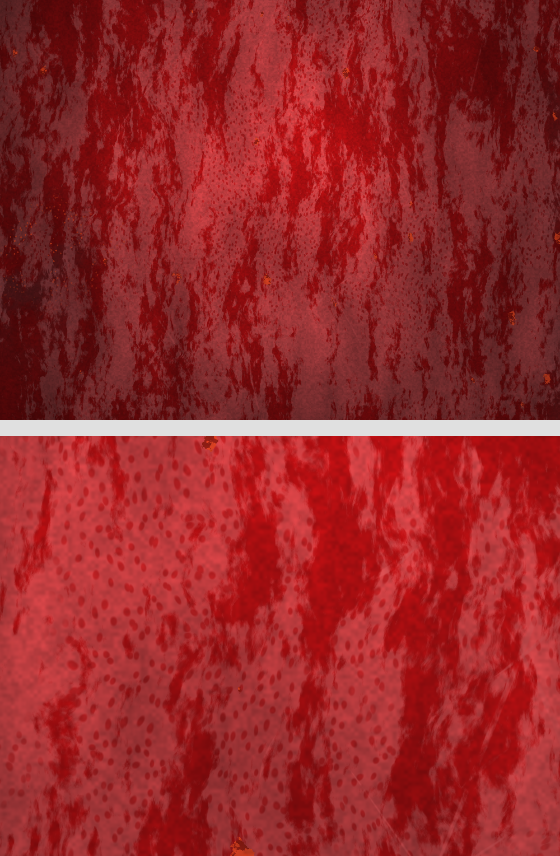
Top, the full canvas; bottom, a detail of the centre.
This texture is drawn by a Shadertoy shader. Its source:

```glsl
#define SMUDGES 54
#define SCRATCHES 34
#define CHIPS 26
#define GRAIN 0.13
#define COAT_RED vec3(0.61, 0.05, 0.06)
#define FILM_WARM vec3(0.71, 0.22, 0.23)
#define FILM_DUSTY vec3(0.74, 0.29, 0.30)
#define RUST_ORANGE vec3(0.84, 0.25, 0.11)
#define RUST_DARK vec3(0.42, 0.05, 0.03)
#define GRIME vec3(0.27, 0.13, 0.14)

float hash(vec2 p) {
    vec3 q = fract(vec3(p.xyx) * 0.1031);
    q += dot(q, q.yzx + 33.33);
    return fract((q.x + q.y) * q.z);
}

vec4 hash4(float n) {
    return vec4(hash(vec2(n, 1.0)), hash(vec2(n, 17.0)),
                hash(vec2(n, 43.0)), hash(vec2(n, 71.0)));
}

float noise(vec2 p) {
    vec2 i = floor(p), f = fract(p);
    f = f * f * (3.0 - 2.0 * f);
    return mix(mix(hash(i), hash(i + vec2(1, 0)), f.x),
               mix(hash(i + vec2(0, 1)), hash(i + vec2(1, 1)), f.x), f.y);
}

// Layered noise centred on zero
float layers(vec2 p) {
    float sum = 0.0, amp = 0.5;
    for (int i = 0; i < 5; i++) {
        sum += amp * (noise(p) - 0.5);
        p = p * 2.03 + vec2(17.3, 9.1);
        amp *= 0.55;
    }
    return sum;
}

// Distance to the nearest scattered cell point
float cells(vec2 p) {
    vec2 i = floor(p);
    float nearest = 2.0;
    for (int y = -1; y <= 1; y++)
        for (int x = -1; x <= 1; x++) {
            vec2 c = i + vec2(x, y);
            vec2 site = c + vec2(hash(c), hash(c + 57.0));
            nearest = min(nearest, length(p - site));
        }
    return nearest;
}

// Tapered, slightly bent stroke
float stroke(vec2 d, float angle, float halfLen, float width, float bend, float soft) {
    vec2 axis = vec2(cos(angle), sin(angle));
    float t = dot(d, axis) / halfLen;
    float across = dot(d, vec2(-axis.y, axis.x)) + bend * halfLen * t * t;
    float taper = max(0.0, 1.0 - t * t);
    return (1.0 - smoothstep(-soft, soft, abs(across) - width * taper))
           * smoothstep(0.0, 0.3, taper);
}

void mainImage(out vec4 fragColor, in vec2 fragCoord) {
    vec2 uv = fragCoord / iResolution.xy;
    vec2 p = fragCoord / iResolution.y;
    float aspect = iResolution.x / iResolution.y;
    float pixel = 1.0 / iResolution.y;

    // Streaked wear, running mostly downwards
    vec2 warp = vec2(layers(p * 5.0), layers(p * 5.0 + 31.0));
    vec2 q = p + 0.06 * warp;
    float grit = layers(q * vec2(125.0, 55.0) + 7.0);
    float wear = 1.0 * layers(q * vec2(8.0, 3.5))
               + 1.35 * layers(q * vec2(34.0, 7.0) + 53.0)
               + 1.0 * grit
               + 0.35 * layers(p * vec2(9.0, 80.0) + 90.0) * smoothstep(0.5, 0.0, uv.y);
    wear += 0.17 * smoothstep(0.0, 0.45, uv.x) - 0.12;

    // Broad rubbed smudges
    vec2 rough = p + 0.02 * warp + 0.004 * grit;
    for (int i = 0; i < SMUDGES; i++) {
        vec4 r = hash4(float(i) + 3.0);
        vec4 s = hash4(float(i) + 203.0);
        float mark = stroke(rough - r.xy * vec2(aspect, 1.0), 1.5 + 0.7 * (r.z - 0.5),
                            0.03 + 0.1 * r.w, 0.003 + 0.011 * s.x, s.y - 0.5, 0.005);
        wear += 0.2 * mark * s.z;
    }
    float film = smoothstep(-0.16, 0.18, wear);

    // Small pits through the film
    float pits = 1.0 - smoothstep(0.13, 0.3, cells(q * vec2(95.0, 62.0)));
    film *= 1.0 - 0.65 * pits * smoothstep(-0.08, 0.12, layers(p * 7.0 + 12.0));

    // Glow near the centre, falling off to the rim
    vec2 away = (uv - vec2(0.47, 0.62)) * vec2(1.1, 0.8);
    float glow = exp(-6.0 * dot(away, away));
    float light = 0.5 + 0.58 * glow - 0.09 * smoothstep(0.25, 0.0, uv.x);
    vec3 color = mix(COAT_RED, mix(FILM_DUSTY, FILM_WARM, glow), film);
    color *= 1.0 + 0.5 * layers(q * vec2(14.0, 5.0) + 71.0);
    color *= light;

    // Grey grime at the lower left and along the right rim
    vec2 stain = (uv - vec2(0.04, 0.35)) * vec2(1.3, 1.0);
    float dirt = exp(-40.0 * dot(stain, stain)) + 0.6 * smoothstep(0.95, 1.0, uv.x);
    color = mix(color, GRIME * (0.8 + 0.7 * film),
                0.6 * dirt * smoothstep(-0.12, 0.14, layers(p * 13.0 + 44.0)));

    // Thin pale scratches
    for (int i = 0; i < SCRATCHES; i++) {
        vec4 r = hash4(float(i) + 401.0);
        vec4 s = hash4(float(i) + 601.0);
        float angle = mix(0.5, 2.4, r.z);
        float mark = stroke(p + 0.006 * warp - r.xy * vec2(aspect, 1.0), angle,
                            0.02 + 0.19 * r.w * r.w, 0.0008 + 0.0018 * s.x,
                            0.35 * (s.y - 0.5), pixel);
        mark *= smoothstep(-0.25, 0.1, grit) * (0.25 + 0.45 * s.z);
        color = mix(color, FILM_DUSTY * (light + 0.08), mark);
    }

    // Rust chips with dark broken cores
    for (int i = 0; i < CHIPS; i++) {
        vec4 r = hash4(float(i) + 801.0);
        vec2 d = (p - r.xy * vec2(aspect, 1.0)) * vec2(1.0, mix(0.9, 0.45, r.z));
        float size = 0.002 + 0.006 * r.w * r.w;
        float edge = length(d) - size + 0.02 * layers(p * 95.0 + float(i));
        float chip = 1.0 - smoothstep(-pixel, pixel, edge);
        float core = smoothstep(0.0, 0.1, layers(p * 140.0 + 23.0));
        vec3 rust = mix(RUST_ORANGE, RUST_DARK, 0.8 * core);
        color = mix(color, rust * (0.6 + 0.4 * light), 0.85 * chip);
    }

    // Orange flecks clustered at the left
    vec2 patchAway = (uv - vec2(0.1, 0.42)) * vec2(1.0, 1.3);
    float cluster = exp(-45.0 * dot(patchAway, patchAway));
    float fleck = 1.0 - smoothstep(0.1, 0.22, cells(p * 75.0 + 5.0));
    fleck *= cluster * smoothstep(0.03, 0.12, layers(p * 22.0 + 66.0));
    color = mix(color, RUST_ORANGE * 0.8, 0.8 * fleck);

    // Fine surface grain
    color *= 1.0 + GRAIN * (noise(p * 330.0) + noise(p * 190.0 + 8.0) - 1.0);
    fragColor = vec4(clamp(color, 0.0, 1.0), 1.0);
}
```
